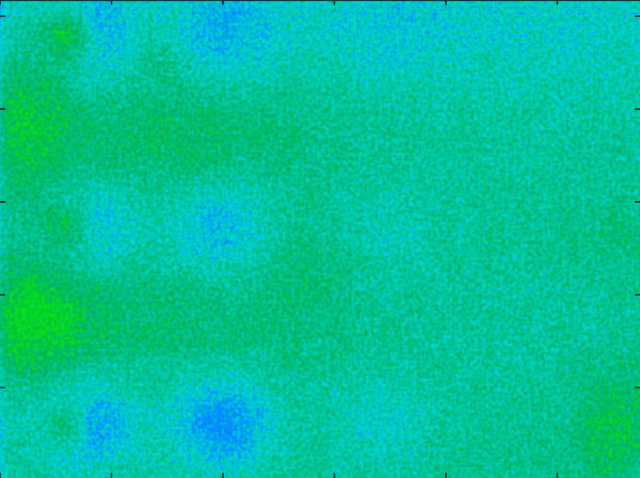
A Shadertoy shader for this background:

```glsl
// Grainy false-colour heat field: a grid of cool spots, warm green patches and edge ticks.

vec2 hashGradient(vec2 cell) {
    vec3 q = fract(cell.xyx * vec3(0.1031, 0.1030, 0.0973));
    q += dot(q, q.yzx + 33.33);
    float angle = 6.2832 * fract((q.x + q.y) * q.z);
    return vec2(cos(angle), sin(angle));
}

float gradientNoise(vec2 p) {
    vec2 i = floor(p), f = fract(p);
    vec2 u = f * f * f * (f * (f * 6.0 - 15.0) + 10.0);
    vec2 e = vec2(0.0, 1.0);
    float low  = mix(dot(hashGradient(i), f),
                     dot(hashGradient(i + e.yx), f - e.yx), u.x);
    float high = mix(dot(hashGradient(i + e.xy), f - e.xy),
                     dot(hashGradient(i + e.yy), f - e.yy), u.x);
    return mix(low, high, u.y);
}

// Soft elliptical spot
float glow(vec2 p, vec2 center, vec2 radius) {
    vec2 d = (p - center) / radius;
    return exp(-dot(d, d));
}

// Bright green through teal and cyan to blue
vec3 palette(float h) {
    vec3 c = mix(vec3(0.01, 0.84, 0.14), vec3(0.01, 0.72, 0.40), clamp(h / 0.25, 0.0, 1.0));
    c = mix(c, vec3(0.01, 0.75, 0.54), clamp((h - 0.25) / 0.17, 0.0, 1.0));
    c = mix(c, vec3(0.01, 0.78, 0.65), clamp((h - 0.42) / 0.13, 0.0, 1.0));
    c = mix(c, vec3(0.01, 0.80, 0.79), clamp((h - 0.55) / 0.14, 0.0, 1.0));
    c = mix(c, vec3(0.00, 0.69, 0.90), clamp((h - 0.69) / 0.14, 0.0, 1.0));
    return mix(c, vec3(0.02, 0.55, 1.00), clamp((h - 0.83) / 0.17, 0.0, 1.0));
}

float coolness(vec2 p, float width) {
    float h = 0.43;

    // Cool spots in three rows, each row opening with a warm-centred ring
    vec3 rowStrength = vec3(0.53, 0.36, 0.27);
    vec3 columnStrength = vec3(0.85, 1.0, 0.42);
    for (int row = 0; row < 3; row++) {
        float y = 0.112 + 0.41 * float(row);
        for (int column = 0; column < 3; column++) {
            vec2 center = vec2(0.17 + 0.315 * float(column) - (column == 1 ? 0.02 : 0.0), y);
            h += rowStrength[row] * columnStrength[column] * glow(p, center, vec2(0.115, 0.105));
        }
        h -= 0.45 * glow(p, vec2(0.14, y), vec2(0.05, 0.048));
        h += 0.09 * glow(p, vec2(0.225, y), vec2(0.05, 0.08));
    }

    // Warm patches
    h -= 0.42 * glow(p, vec2(0.07, 0.335), vec2(0.12, 0.12));
    h -= 0.33 * glow(p, vec2(0.06, 0.74), vec2(0.09, 0.17));
    h -= 0.15 * glow(p, vec2(0.13, 0.91), vec2(0.06, 0.06));
    h -= 0.16 * glow(p, vec2(0.34, 0.89), vec2(0.06, 0.08));
    h -= 0.19 * glow(p, vec2(0.38, 0.71), vec2(0.24, 0.09));
    h -= 0.12 * glow(p, vec2(0.33, 0.33), vec2(0.30, 0.10));
    h -= 0.12 * glow(p, vec2(0.63, 0.45), vec2(0.10, 0.12));
    h -= 0.29 * glow(p, vec2(width - 0.05, 0.09), vec2(0.08, 0.13));
    h -= 0.10 * glow(p, vec2(width - 0.04, 0.50), vec2(0.14, 0.06));

    // Broad cool wash, strongest along the top and left of the frame
    h += 0.16 * smoothstep(0.72, 1.0, p.y);
    h += 0.10 * glow(p, vec2(1.10, 0.86), vec2(0.40, 0.24));
    h += 0.07 * glow(p, vec2(1.08, 0.33), vec2(0.28, 0.20));
    h += 0.25 * exp(-p.x / 0.012);
    h += 0.25 * glow(p, vec2(width, 0.0), vec2(0.025, 0.04));
    return h;
}

void mainImage(out vec4 fragColor, in vec2 fragCoord) {
    vec2 p = fragCoord / iResolution.y;
    float width = iResolution.x / iResolution.y;
    float pixel = 1.0 / iResolution.y;

    // Speckle, mottling and faint woven threads
    float grain = 0.27 * gradientNoise(p * 125.0)
                + 0.17 * gradientNoise(p * 62.0 + 17.0)
                + 0.10 * gradientNoise(p * 19.0 + 41.0)
                + 0.09 * gradientNoise(p * vec2(170.0, 14.0))
                + 0.07 * gradientNoise(p * vec2(14.0, 170.0) + 9.0);
    vec3 color = palette(coolness(p, width) + grain);
    color *= 1.0 + 0.12 * gradientNoise(p * 110.0 + 73.0);

    // Short ticks on all sides and a dark top border
    vec2 spacing = vec2(0.2332, 0.1942);
    vec2 q = p + vec2(0.0, 0.005);
    vec2 tickDistance = abs(q - spacing * round(q / spacing));
    vec2 tick = 1.0 - smoothstep(vec2(0.0008), vec2(0.0008 + pixel), tickDistance);
    vec2 edge = min(p, vec2(width, 1.0) - p);
    vec2 reach = 1.0 - smoothstep(vec2(0.010), vec2(0.010 + pixel), edge);
    float ink = max(tick.x * reach.y, tick.y * reach.x);
    ink = max(ink, 1.0 - smoothstep(0.0015, 0.0015 + pixel, 1.0 - p.y));
    color = mix(color, vec3(0.0, 0.12, 0.10), 0.8 * ink);

    fragColor = vec4(color, 1.0);
}
```
